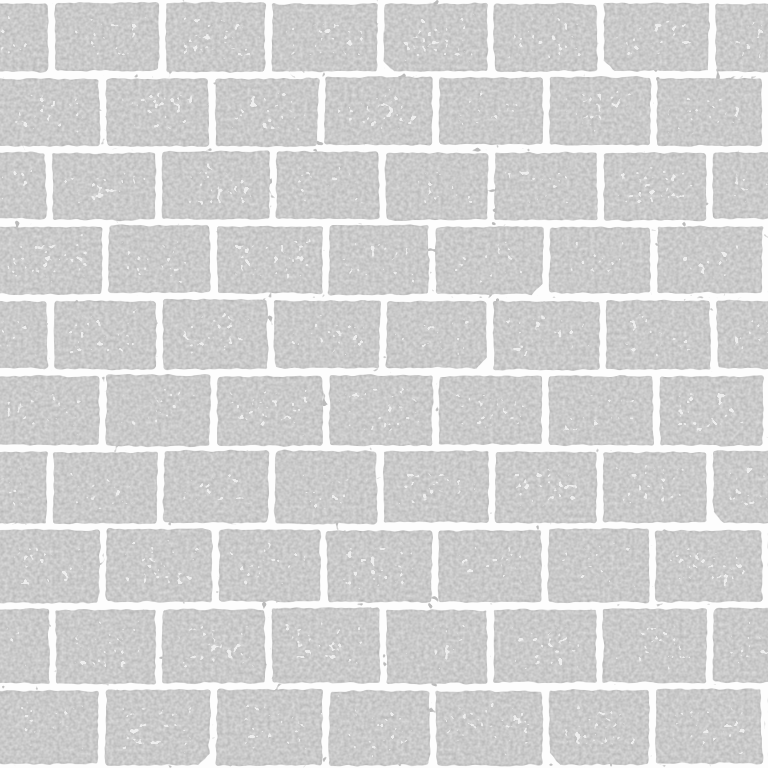
Give the GLSL for this texture, as a WebGL 2 fragment shader.

```glsl
#version 300 es
precision highp float;
// A running-bond wall of pale grey bricks with uneven white joints.
// Each brick is a rounded box whose sides are shifted by hashes and roughened
// by gradient noise; grain, white flakes and dark joint specks are noise too.

#define ROWS 10.0
#define BRICK_WIDTH 0.1435
#define JOINT 0.0090
#define SHIFT 0.0030
#define LEAN 0.0022
#define ROUGHNESS 0.0022
#define GRAIN 0.085
#define FLAKE_LEVEL 0.38
#define SPECK_LEVEL 0.50

uniform vec2 u_resolution;
out vec4 fragColor;

const float PI = 3.14159265;
const vec3 MORTAR = vec3(0.992);
const vec3 BRICK = vec3(0.790);
const vec3 FLAKE = vec3(0.950);
const vec3 SPECK = vec3(0.640);

// Two random values in 0..1 for an integer cell.
vec2 hash2(vec2 cell) {
    uvec2 v = uvec2(ivec2(cell) + 4096);
    v = v * 1664525u + 1013904223u;
    v.x += v.y * 1664525u;
    v.y += v.x * 1664525u;
    v ^= v >> 16u;
    v.x += v.y * 1664525u;
    v.y += v.x * 1664525u;
    v ^= v >> 16u;
    return vec2(v & 65535u) / 65535.0;
}

float cornerGradient(vec2 cell, vec2 corner, vec2 f) {
    float angle = 2.0 * PI * hash2(cell + corner).x;
    return dot(vec2(cos(angle), sin(angle)), f - corner);
}

float gradientNoise(vec2 p) {
    vec2 cell = floor(p), f = fract(p);
    vec2 s = f * f * f * (f * (f * 6.0 - 15.0) + 10.0);
    float low = mix(cornerGradient(cell, vec2(0, 0), f), cornerGradient(cell, vec2(1, 0), f), s.x);
    float high = mix(cornerGradient(cell, vec2(0, 1), f), cornerGradient(cell, vec2(1, 1), f), s.x);
    return mix(low, high, s.y);
}

// Sideways offset of one upright joint, leaning with height inside the row.
float jointShift(vec2 joint, float height) {
    vec2 r = hash2(joint + 300.0) * 2.0 - 1.0;
    return r.x * SHIFT + r.y * LEAN * height;
}

// Signed distance to the brick in this cell; negative inside.
float brickDistance(vec2 p, out vec2 id) {
    // Courses grow slightly taller toward the bottom.
    float course = ROWS * (p.y + 0.016 * sin(PI * pow(clamp(p.y, 0.0, 1.0), 1.25)));
    float row = floor(course);
    float firstJoint = mod(row, 2.0) < 0.5 ? 0.0655 : 0.1345;
    float column = (p.x - firstJoint) / BRICK_WIDTH;
    id = vec2(floor(column), row);

    vec2 local = vec2(fract(column) * BRICK_WIDTH, fract(course) / ROWS);
    float height = fract(course) - 0.5;
    vec2 bed = (hash2(id + 700.0) - 0.5) * SHIFT;
    vec2 lower = vec2(jointShift(id, height), bed.x) + 0.5 * JOINT;
    vec2 upper = vec2(BRICK_WIDTH + jointShift(id + vec2(1, 0), height), 1.0 / ROWS + bed.y) - 0.5 * JOINT;

    vec2 halfSize = 0.5 * (upper - lower);
    vec2 q = local - 0.5 * (upper + lower);
    vec2 random = hash2(id + 900.0);
    float radius = mix(0.002, 0.005, random.x);
    vec2 k = abs(q) - halfSize + radius;
    float d = length(max(k, 0.0)) + min(max(k.x, k.y), 0.0) - radius;

    // A few bricks lose one lower corner.
    float side = random.x < 0.5 ? -1.0 : 1.0;
    float chip = dot(q, vec2(side, 1.0)) - halfSize.x - halfSize.y + 0.014;
    if (random.y < 0.12) d = max(d, 0.707 * chip);

    return d + ROUGHNESS * (0.7 * gradientNoise(p * 28.0) + gradientNoise(p * 85.0));
}

void main() {
    vec2 p = gl_FragCoord.xy / u_resolution;
    p.y = 1.0 - p.y;
    float edge = max(0.7 / u_resolution.y, 0.0009);

    vec2 id;
    float d = brickDistance(p, id);

    // Brick face: fine grain and a slightly darker rim.
    float grain = gradientNoise(p * 190.0) + 0.6 * gradientNoise(p * 310.0 + 17.0);
    vec3 face = BRICK + GRAIN * grain;
    face -= 0.025 * (1.0 - smoothstep(0.0, 0.004, -d));

    // White flakes gather in loose clusters away from the rim.
    float flakes = gradientNoise(p * 135.0 + 41.0) + 0.45 * gradientNoise(p * 230.0 + 5.0)
                 + 0.45 * gradientNoise(p * 42.0 + 63.0);
    float level = FLAKE_LEVEL + 0.12 * (hash2(id + 50.0).x - 0.5)
                + 0.45 * (1.0 - smoothstep(0.004, 0.030, -d));
    face = mix(face, FLAKE, 0.9 * smoothstep(level, level + 0.17, flakes));

    // Joints: clean white with sparse dark specks.
    float specks = gradientNoise(p * 115.0 + 87.0) + 0.6 * gradientNoise(p * 24.0 + 29.0);
    vec3 mortar = mix(MORTAR, SPECK, 0.75 * smoothstep(SPECK_LEVEL, SPECK_LEVEL + 0.2, specks));

    fragColor = vec4(mix(face, mortar, smoothstep(-edge, edge, d)), 1.0);
}
```
